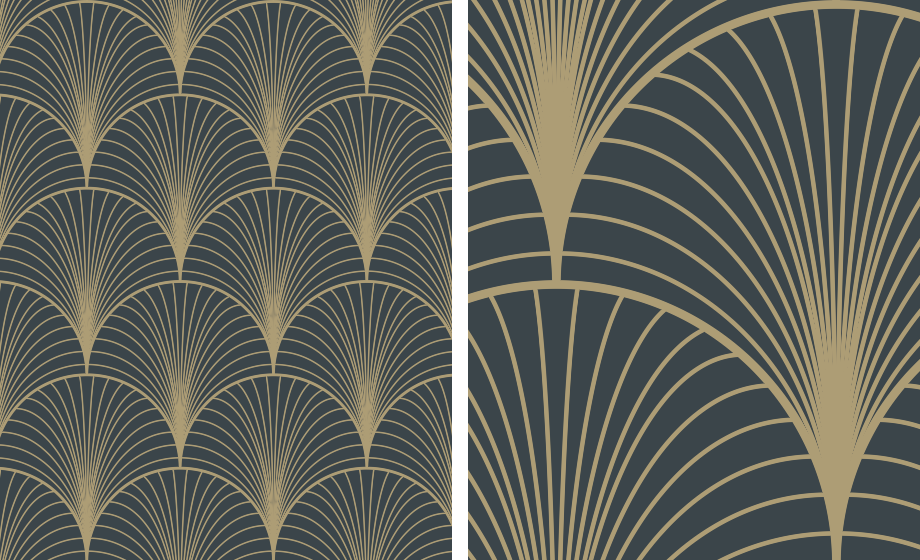
Left, the full canvas; right, a detail of the centre.
This pattern is drawn by a Shadertoy shader. Its source:

```glsl
const float ROWS = 6.0;                  // scale radii per canvas height
const vec2 ANCHOR = vec2(0.93, 4.984);   // centre of one scale, in radii
const int RIBS = 10;                     // ribs on each side of a fan
const float ARCH_HALF_WIDTH = 0.0155;
const float RIB_HALF_WIDTH = 0.0082;
const vec3 SLATE = vec3(0.23, 0.27, 0.29);
const vec3 GOLD = vec3(0.68, 0.615, 0.46);

float stroke(float dist, float halfWidth, float pixel) {
    return 1.0 - smoothstep(-0.6 * pixel, 0.6 * pixel, dist - halfWidth);
}

// Position relative to the nearest scale centre in a row; odd rows shift by one radius
vec2 scaleCoord(vec2 p, float row) {
    float x = p.x - mod(row, 2.0);
    return vec2(x - 2.0 * round(0.5 * x), p.y - row);
}

// First-order distance to an elliptic arc rising from the fan base at (0, -1)
float arcDistance(vec2 q, vec2 radii) {
    vec2 u = vec2(radii.x - q.x, q.y + 1.0) / radii;
    float len = max(length(u), 1e-4);
    float slope = length(u / radii) / len;
    return max(abs(len - 1.0) / slope, q.x - radii.x);
}

float fanDistance(vec2 q) {
    q.x = abs(q.x);
    float nearest = 1.0;
    for (int i = 0; i < RIBS; i++) {
        float k = float(i);
        float angle = 0.0785 + 0.1676 * k - 0.00157 * k * k;
        vec2 tip = vec2(sin(angle), cos(angle));

        // Inner ribs meet the arch before their arc levels out
        float reach = min(0.96 + 0.01 * k, 1.0);
        float spread = 1.0 - sqrt(max(1.0 - reach * reach, 0.0));
        vec2 radii = vec2(tip.x / spread, (tip.y + 1.0) / reach);
        nearest = min(nearest, arcDistance(q, radii));
    }
    return nearest;
}

float archDistance(vec2 q) {
    return abs(length(q) - 1.0);
}

void mainImage(out vec4 fragColor, in vec2 fragCoord) {
    float pixel = ROWS / iResolution.y;
    vec2 p = fragCoord * pixel - ANCHOR;
    float row = floor(p.y);

    // Lower scales overlap the row above
    vec2 front = scaleCoord(p, row);
    vec2 back = scaleCoord(p, row + 1.0);
    vec2 q = length(front) < 1.0 ? front : back;

    // The row below contributes the upper half of its arch stroke
    float arch = min(archDistance(front), archDistance(scaleCoord(p, row - 1.0)));

    float ink = max(stroke(arch, ARCH_HALF_WIDTH, pixel),
                    stroke(fanDistance(q), RIB_HALF_WIDTH, pixel));
    fragColor = vec4(mix(SLATE, GOLD, ink), 1.0);
}
```
